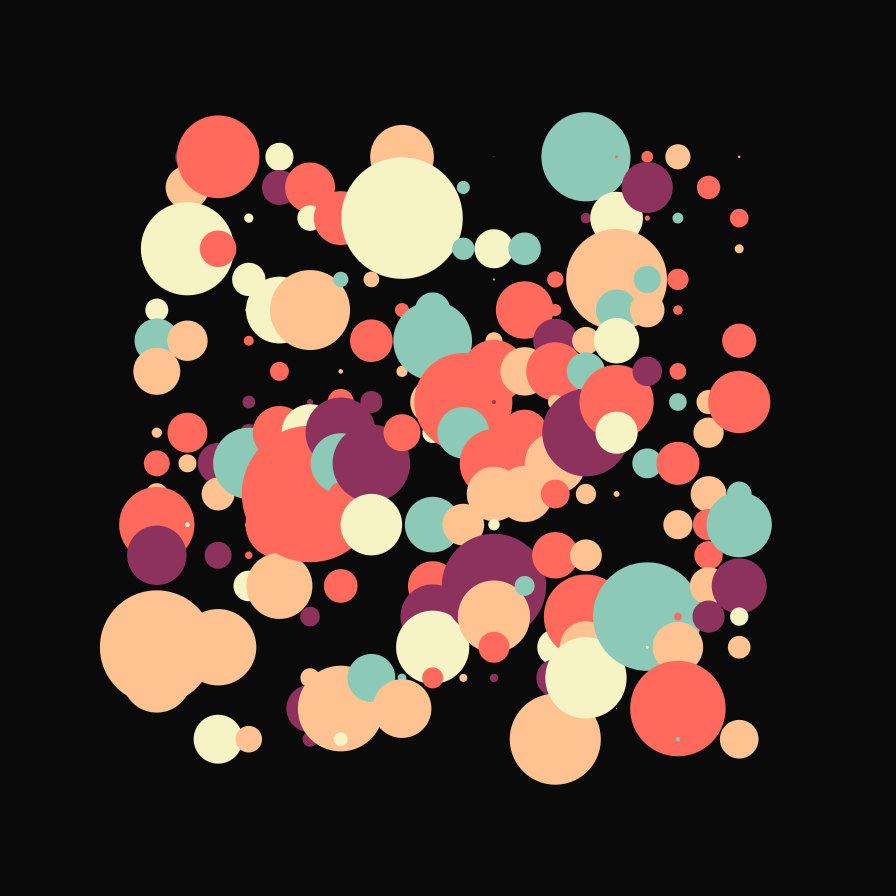
Give the GLSL for this pattern, as a Shadertoy shader.

```glsl
const float GRID_CELLS = 20.0;
const float MARGIN = 0.175;
const float RADIUS_SPREAD = 0.0265;
const int DISC_COUNT = 192;
const int PRIME = 401;

const vec3 BLACK = vec3(0.039);
const vec3 CORAL = vec3(1.0, 0.415, 0.365);
const vec3 PEACH = vec3(1.0, 0.765, 0.57);
const vec3 CREAM = vec3(0.965, 0.953, 0.77);
const vec3 TEAL = vec3(0.55, 0.79, 0.715);
const vec3 PLUM = vec3(0.55, 0.195, 0.365);
const vec3 PALETTE[7] = vec3[7](CORAL, CREAM, PEACH, TEAL, PLUM, PEACH, CORAL);

// Cubing modulo this prime permutes the residues, so every rank occurs once
int shuffledRank(int index) {
    int k = index;
    for (int i = 0; i < 3; i++) {
        k = (k + 57 + 66 * i) % PRIME;
        k = ((k * k) % PRIME * k) % PRIME;
    }
    return k;
}

// Half-normal quantile: few large discs, many small dots
float discRadius(int rank, float spread) {
    float q = 1.0 - (float(rank) + 0.5) / float(DISC_COUNT);
    return spread * sqrt(-1.5708 * log(1.0 - q * q));
}

float discMask(vec2 p, vec2 center, float radius, float pixel) {
    return clamp(0.5 - (length(p - center) - radius) / pixel, 0.0, 1.0);
}

// Paint nearby discs column by column, top to bottom
vec3 paintDiscs(vec2 p, float pixel) {
    float spacing = (1.0 - 2.0 * MARGIN) / (GRID_CELLS - 1.0);
    vec2 nearest = floor((p - MARGIN) / spacing + 0.5);
    vec3 color = BLACK;

    for (int x = -2; x <= 2; x++) {
        for (int y = 2; y >= -2; y--) {
            vec2 cell = nearest + vec2(x, y);
            if (any(lessThan(cell, vec2(0.0))) ||
                any(greaterThanEqual(cell, vec2(GRID_CELLS)))) continue;

            int rank = shuffledRank(int(cell.x * GRID_CELLS + cell.y));
            if (rank >= DISC_COUNT) continue;

            vec2 center = MARGIN + cell * spacing;
            float radius = discRadius(rank, RADIUS_SPREAD);
            color = mix(color, PALETTE[rank % 7], discMask(p, center, radius, pixel));
        }
    }
    return color;
}

void mainImage(out vec4 fragColor, in vec2 fragCoord) {
    // The empty margin lets the wrapped canvas tile without a seam
    vec2 p = fract(fragCoord / iResolution.y);
    fragColor = vec4(paintDiscs(p, 1.0 / iResolution.y), 1.0);
}
```
